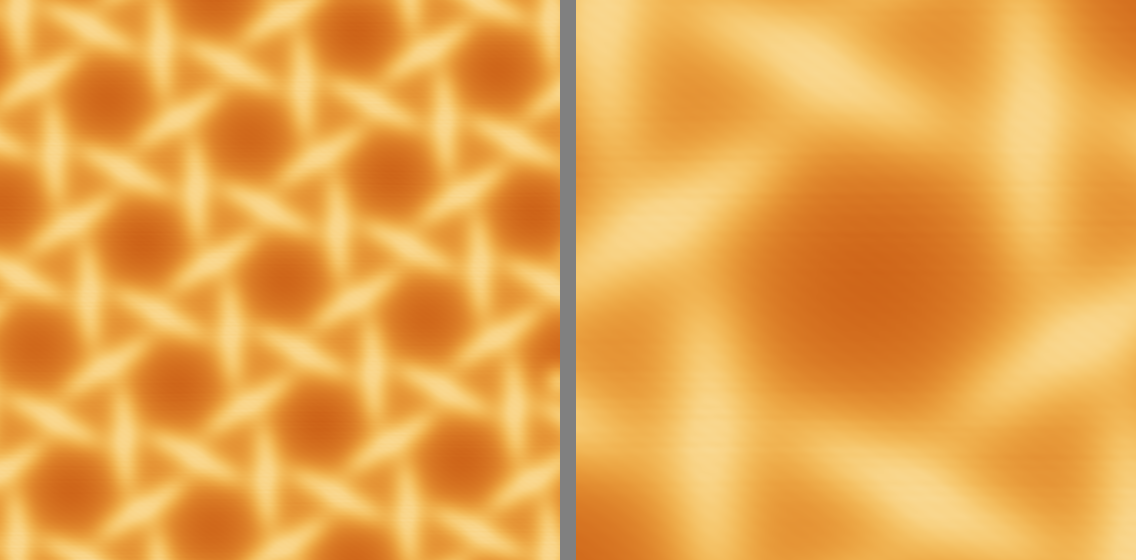
Left, the full canvas; right, a detail of the centre.
This pattern is drawn by a Shadertoy shader. Its source:

```glsl
// Scanning-probe view of a molecular lattice: twisted bright rods around dark round pores.
// Each lattice node adds one pore and three rods, turned by 60 degrees, to a height field
// built from Gaussians; an amber ramp with faint scan streaks then colours the height.

#define LATTICE_A vec2(0.2533, -0.0677)
#define LATTICE_B vec2(0.0625, -0.2555)
#define ORIGIN vec2(0.508, 0.499)
#define ROD_ANGLE 0.57
#define CORE_TWIST 0.24
#define CORE_SIZE vec2(0.035, 0.024)
#define TAIL_SIZE vec2(0.0285, 0.018)
#define TAIL_OFFSET 0.0625
#define PORE_RADIUS 0.057
#define BASE_HEIGHT 0.40
#define STREAK 0.009
#define ADATOM vec3(1.0, 0.32, 0.021)

float bump(vec2 d, vec2 size) {
    d /= size;
    return exp(-0.5 * dot(d, d));
}

// Components of v along and across an axis at the given angle
vec2 alongAxis(vec2 v, float angle) {
    float c = cos(angle), s = sin(angle);
    return vec2(c * v.x + s * v.y, c * v.y - s * v.x);
}

// Wide core, twisted against two slimmer tails
float rod(vec2 d, float angle) {
    vec2 q = alongAxis(d, angle);
    float core = bump(alongAxis(d, angle - CORE_TWIST), CORE_SIZE);
    q.x = abs(q.x) - TAIL_OFFSET;
    float tails = bump(q, TAIL_SIZE) + bump(q + vec2(2.0 * TAIL_OFFSET, 0.0), TAIL_SIZE);
    return 0.56 * core + 0.37 * tails;
}

float latticeHeight(vec2 p) {
    mat2 lattice = mat2(LATTICE_A, LATTICE_B);
    vec2 nearest = round(inverse(lattice) * (p - ORIGIN));
    float height = BASE_HEIGHT;
    for (int j = -2; j <= 2; j++)
    for (int i = -2; i <= 2; i++) {
        vec2 node = nearest + vec2(i, j);
        vec2 d = p - ORIGIN - lattice * node;
        float vary = sin(dot(node, vec2(4.7, 7.9)));
        height -= (0.36 + 0.02 * vary) * bump(d, vec2(PORE_RADIUS));
        // Rods sit halfway along the three lattice directions
        vec2 side = LATTICE_A, next = LATTICE_B;
        for (int k = 0; k < 3; k++) {
            float gain = 1.0 + 0.02 * sin(7.0 * vary + 2.3 * float(k));
            height += gain * rod(d - 0.5 * side, ROD_ANGLE - radians(60.0) * float(k));
            vec2 turned = next - side;
            side = next;
            next = turned;
        }
    }
    return height;
}

// Layered sines: thin horizontal scan lines and a weak slanted ripple
float scanStreaks(vec2 p) {
    float lines = sin(p.y * 811.0 + 2.0 * sin(p.x * 9.0))
                + sin(p.y * 487.0 + 3.0 * sin(p.x * 5.0 + p.y * 31.0))
                + sin(p.y * 1093.0 + sin(p.x * 17.0 + p.y * 57.0));
    float ripple = sin(p.x * 420.0 + p.y * 640.0);
    return 0.6 * lines * (0.6 + 0.4 * sin(p.y * 43.0 + p.x * 6.0)) + 0.5 * ripple;
}

// Burnt orange through amber to cream
vec3 amberRamp(float h) {
    h = clamp(h, 0.0, 1.35);
    return vec3(0.80 + (0.28 - 0.10 * h) * h,
                0.38 + 0.48 * h,
                0.09 + 0.27 * h + 0.24 * h * h * h * h);
}

void mainImage(out vec4 fragColor, in vec2 fragCoord) {
    vec2 p = fragCoord / iResolution.y;
    float height = latticeHeight(p);
    // Soft ceiling keeps the rods from bleaching
    height = min(height, 0.93 + 0.5 * (height - 0.93));
    height += 0.65 * bump(p - ADATOM.xy, vec2(ADATOM.z));
    height += STREAK * scanStreaks(p);
    fragColor = vec4(clamp(amberRamp(height), 0.0, 1.0), 1.0);
}
```
